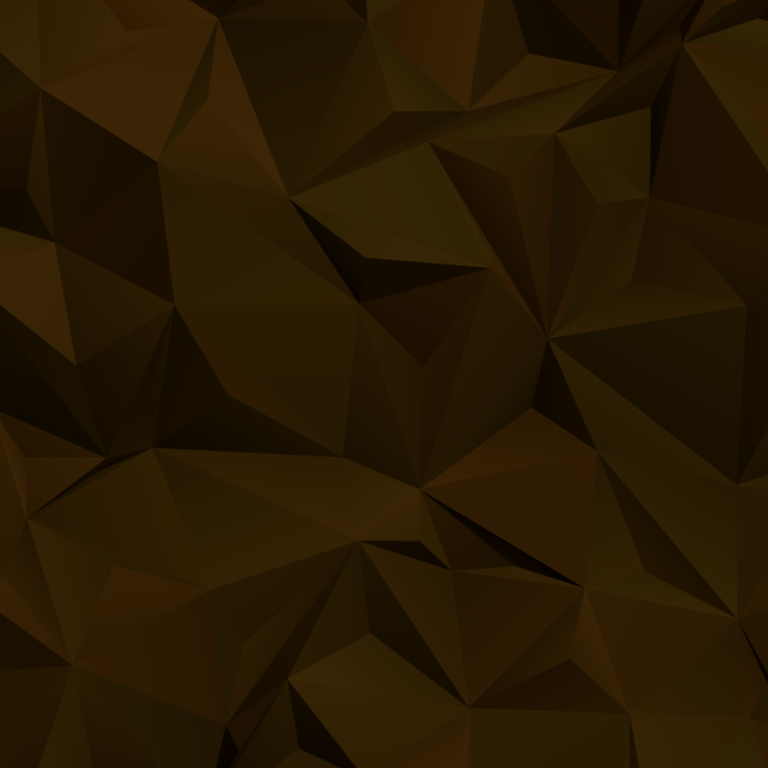
A Shadertoy shader for this background:

```glsl
#define GRID 6.0          // mesh cells across the canvas
#define RELIEF 0.85       // height range of the mesh, in cells
#define SPLIT_SHARE 0.4   // share of triangles broken into three shards
#define FADE 0.30         // random tone gradient inside a facet
#define BLEND 0.25        // tone shared between facets at a vertex
#define SOFTNESS 0.0008   // spacing of the smoothing samples
#define LIGHT vec3(0.45, 0.60, 0.66)
#define SHADOW vec3(0.020, 0.003, 0.0)
#define OLIVE vec3(0.205, 0.145, 0.020)
#define BROWN vec3(0.240, 0.140, 0.024)

float hash(vec2 p) {
    vec3 q = fract(p.xyx * 0.1031);
    q += dot(q, q.yzx + 33.33);
    return fract((q.x + q.y) * q.z);
}

float cross2(vec2 u, vec2 v) { return u.x * v.y - u.y * v.x; }

float side(vec3 a, vec3 b, vec3 p) { return cross2(b.xy - a.xy, p.xy - a.xy); }

// Each vertex stays in its own cell, so the quads never overlap
vec3 vertex(vec2 cell) {
    vec2 jitter = vec2(hash(cell + 11.0), hash(cell + 47.0));
    return vec3(cell + mix(vec2(0.04), vec2(0.96), jitter), RELIEF * hash(cell + 83.0));
}

float cornerTone(float facetTone, float height, vec2 seed) {
    float shared = 0.35 + 0.55 * height / RELIEF;
    return mix(facetTone, shared, BLEND) + FADE * (hash(seed) - 0.5);
}

// Flat lighting plus a linear fade between the three corners
vec3 shadeFacet(vec3 a, vec3 b, vec3 c, vec3 weights) {
    vec3 normal = normalize(cross(b - a, c - a));
    normal *= sign(normal.z);
    float lit = clamp(dot(normal, normalize(LIGHT)) + 0.1, 0.0, 1.0);
    vec2 seed = (a + b + c).xy * 97.0;
    vec3 tones = vec3(cornerTone(lit, a.z, seed + 17.0),
                      cornerTone(lit, b.z, seed + 34.0),
                      cornerTone(lit, c.z, seed + 51.0));
    float tone = clamp(dot(tones, weights), 0.0, 1.0);
    vec3 tint = mix(OLIVE, BROWN, hash(seed + 70.0));
    vec3 color = mix(SHADOW, tint, tone);
    color.b *= tone * tone;
    return color;
}

// Paints the triangle where it covers p, sometimes broken at an inner point
void paintTriangle(vec2 p, vec3 a, vec3 b, vec3 c, inout vec3 color) {
    vec3 point = vec3(p, 0.0);
    vec3 w = vec3(side(b, c, point), side(c, a, point), side(a, b, point)) / side(a, b, c);
    if (min(w.x, min(w.y, w.z)) < -1e-4) return;

    vec2 seed = (a + b + c).xy * 61.0;
    if (hash(seed) < SPLIT_SHARE) {
        vec3 m = 0.25 + vec3(hash(seed + 5.0), hash(seed + 9.0), hash(seed + 13.0));
        m /= m.x + m.y + m.z;
        vec3 center = a * m.x + b * m.y + c * m.z;
        center.z += RELIEF * 0.6 * (hash(seed + 21.0) - 0.5);
        vec3 ratio = w / m;
        float k = min(ratio.x, min(ratio.y, ratio.z));
        w -= k * m;
        if (k == ratio.x)      { a = center; w.x = k; }
        else if (k == ratio.y) { b = center; w.y = k; }
        else                   { c = center; w.z = k; }
    }
    color = shadeFacet(a, b, c, w);
}

// Only four quads can reach a given cell
vec3 crumpledMesh(vec2 p) {
    vec3 color = mix(SHADOW, OLIVE, 0.6);
    for (int j = -1; j <= 0; j++)
    for (int i = -1; i <= 0; i++) {
        vec2 cell = floor(p) + vec2(i, j);
        vec3 a = vertex(cell);
        vec3 b = vertex(cell + vec2(1, 0));
        vec3 c = vertex(cell + vec2(1, 1));
        vec3 d = vertex(cell + vec2(0, 1));

        // Split along a diagonal that lies inside the quad
        bool acInside = side(a, c, b) * side(a, c, d) < 0.0;
        bool bdInside = side(b, d, a) * side(b, d, c) < 0.0;
        if (acInside && (!bdInside || hash(cell + 29.0) < 0.5)) {
            paintTriangle(p, a, b, c, color);
            paintTriangle(p, a, c, d, color);
        } else {
            paintTriangle(p, a, b, d, color);
            paintTriangle(p, b, c, d, color);
        }
    }
    return color;
}

void mainImage(out vec4 fragColor, in vec2 fragCoord) {
    vec2 uv = fragCoord / iResolution.y;
    vec3 sum = vec3(0.0);
    for (int y = -1; y <= 1; y++)
    for (int x = -1; x <= 1; x++)
        sum += crumpledMesh((uv + SOFTNESS * vec2(x, y)) * GRID + 20.0);
    fragColor = vec4(sum / 9.0, 1.0);
}
```
